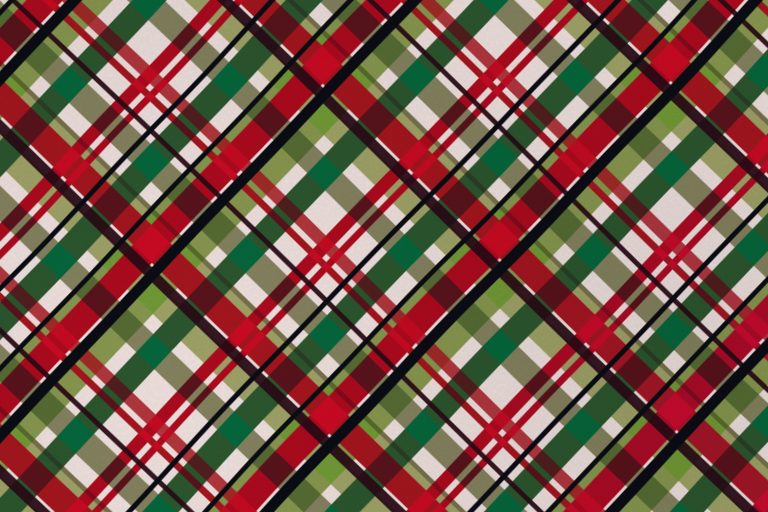
A Shadertoy shader for this pattern:

```glsl
// Diagonal tartan in red, green, white and black: one stripe sequence runs
// along two slanted axes, and each crossing takes its own blended ink colour.
// Layered sines bend the cloth a little; cellular noise gives it a faint grain.

const vec3 WHITE   = vec3(0.88, 0.83, 0.82);
const vec3 OLIVE   = vec3(0.59, 0.60, 0.38);
const vec3 LEAF    = vec3(0.50, 0.56, 0.29);
const vec3 LIME    = vec3(0.42, 0.57, 0.20);
const vec3 SAGE    = vec3(0.49, 0.48, 0.35);
const vec3 MOSS    = vec3(0.32, 0.40, 0.19);
const vec3 FOREST  = vec3(0.16, 0.32, 0.17);
const vec3 EMERALD = vec3(0.02, 0.38, 0.22);
const vec3 RED     = vec3(0.64, 0.04, 0.11);
const vec3 BRICK   = vec3(0.61, 0.08, 0.11);
const vec3 SCARLET = vec3(0.75, 0.04, 0.13);
const vec3 MAROON  = vec3(0.33, 0.07, 0.10);
const vec3 WINE    = vec3(0.15, 0.04, 0.08);
const vec3 INK     = vec3(0.04, 0.045, 0.075);

// Coverage of a stripe that repeats once per unit of x.
float band(float x, float from, float to, float blur) {
    float d = abs(fract(x - 0.5 * (from + to) + 0.5) - 0.5) - 0.5 * (to - from);
    return clamp(0.5 - d / blur, 0.0, 1.0);
}

// Stripe sequence as coverages: red, dark green, light green, black.
vec4 sett(float x, float density, float blur) {
    float red = band(x, 0.858, 0.966, blur)
              + band(x, 0.402, 0.454, blur) * mix(0.75, 1.0, density)
              + band(x, 0.478, 0.506, blur);
    float dark = band(x, 0.170, 0.272, blur) + band(x, 0.628, 0.736, blur);
    float light = band(x, 0.010, 0.112, blur) + band(x, 0.806, 0.860, blur);
    float black = band(x, -0.022, 0.022, blur)
                + band(x, 0.579, 0.599, blur)
                + band(x, 0.806, 0.825, blur) * density;
    return clamp(vec4(red, dark, light, black), 0.0, 1.0);
}

// Lays the two stripe sets over white, from the palest ink to the darkest.
vec3 weave(vec4 rise, vec4 fall) {
    vec3 c = mix(WHITE, OLIVE, fall.z);
    c = mix(c, mix(LEAF, LIME, fall.z), rise.z);
    c = mix(c, mix(SAGE, MOSS, rise.z), fall.y);
    c = mix(c, mix(FOREST, EMERALD, fall.y), rise.y);
    c = mix(c, mix(BRICK, MAROON, rise.y), fall.x);
    c = mix(c, mix(mix(RED, MAROON, fall.y), SCARLET, fall.x), rise.x);
    c = mix(c, WINE, fall.w * 0.94);
    return mix(c, INK, rise.w);
}

vec2 hash2(vec2 p) {
    return fract(sin(vec2(dot(p, vec2(127.1, 311.7)), dot(p, vec2(269.5, 183.3)))) * 43758.5);
}

// Distance to the nearest scattered cell point.
float cells(vec2 p) {
    vec2 id = floor(p), f = fract(p);
    float nearest = 2.0;
    for (int j = -1; j <= 1; j++)
        for (int i = -1; i <= 1; i++) {
            vec2 o = vec2(i, j);
            nearest = min(nearest, length(o + hash2(id + o) - f));
        }
    return nearest;
}

// Gentle unevenness of the hanging cloth.
vec2 drift(vec2 p) {
    return 0.003 * sin(p.yx * 5.0 + vec2(0.4, 1.9))
         + 0.001 * sin(p * 13.0 + p.yx * 7.0);
}

void mainImage(out vec4 fragColor, in vec2 fragCoord) {
    vec2 p = fragCoord / iResolution.y;
    vec2 node = vec2(0.629, 0.811);
    vec2 q = p + drift(p) - node;

    // One unit along each axis is one full stripe sequence.
    float acrossRising = dot(q, vec2(1.500, -1.424));
    float acrossFalling = dot(q, vec2(-1.450, -1.500));
    float blur = 2.1 / iResolution.y + 0.002;

    vec3 color = weave(sett(acrossRising, 1.0, blur),
                       sett(acrossFalling, 0.35, blur));

    // Soft light, a cooler red toward the lower right, and fibre grain.
    float light = 1.0 + 0.03 * sin(p.x * 3.1 + 0.6) * sin(p.y * 2.7 + 0.8);
    float grain = 0.03 * (cells(p * 170.0) - 0.45);
    float corner = smoothstep(0.7, 0.0, distance(p, vec2(1.5, 0.2)));
    color.b += 0.05 * corner * smoothstep(0.3, 0.6, color.r - color.g);
    color *= light + grain;

    fragColor = vec4(clamp(color, 0.0, 1.0), 1.0);
}
```
